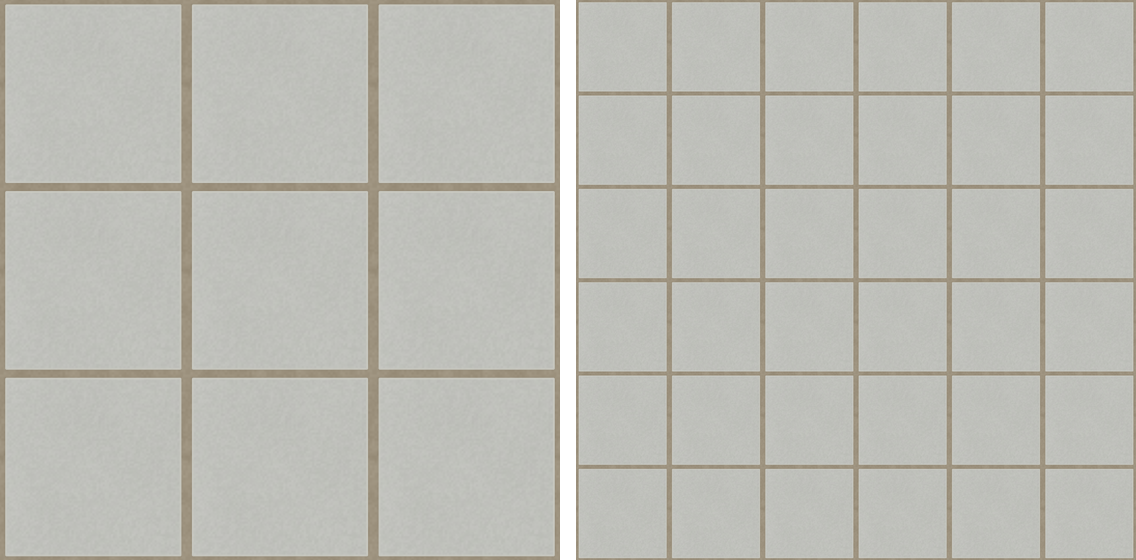
Left, the tile; right, the same tile 2 across and 2 down.
A Shadertoy shader for this texture:

```glsl
const float TILES = 3.0;
const vec2 TILE_CENTER = vec2(0.5, 0.498);
const vec2 TILE_HALF = vec2(0.472, 0.4785);
const float CORNER_RADIUS = 0.008;
const vec3 GLAZE = vec3(0.748, 0.753, 0.732);
const vec3 RIM_LIGHT = vec3(0.80, 0.80, 0.765);
const vec3 GROUT_DARK = vec3(0.575, 0.53, 0.45);
const vec3 GROUT_LIGHT = vec3(0.655, 0.615, 0.54);

float hash(vec2 p) {
    vec3 q = fract(vec3(p.xyx) * 0.1031);
    q += dot(q, q.yzx + 33.33);
    return fract((q.x + q.y) * q.z);
}

// Value noise that wraps after one unit of uv
float wrapNoise(vec2 uv, vec2 cells, float seed) {
    vec2 p = uv * cells;
    vec2 i = floor(p);
    vec2 f = fract(p);
    f = f * f * (3.0 - 2.0 * f);
    vec2 a = mod(i, cells) + seed;
    vec2 b = mod(i + 1.0, cells) + seed;
    return mix(mix(hash(a), hash(vec2(b.x, a.y)), f.x),
               mix(hash(vec2(a.x, b.y)), hash(b), f.x), f.y);
}

float roundedBox(vec2 p, vec2 halfSize, float radius) {
    vec2 q = abs(p) - halfSize + radius;
    return length(max(q, 0.0)) + min(max(q.x, q.y), 0.0) - radius;
}

// Sandy joint filling with soft blotches and fine grit
vec3 groutColor(vec2 uv, float edgeDist) {
    float blotch = wrapNoise(uv, vec2(18.0), 11.0);
    float grit = wrapNoise(uv, vec2(76.0), 37.0);
    float tone = 0.15 + 0.5 * blotch + 0.4 * (grit - 0.35);
    float contactShade = 1.0 - smoothstep(0.0, 0.012, edgeDist);
    return mix(GROUT_DARK, GROUT_LIGHT, tone) - 0.025 * contactShade;
}

// Pale glaze with faint clouds, fine grain and a diagonal weave
vec3 glazeColor(vec2 uv) {
    float cloud = wrapNoise(uv, vec2(4.0), 5.0) - 0.5;
    float grain = wrapNoise(uv, vec2(90.0), 53.0) - 0.5;
    vec2 slanted = vec2(uv.x + uv.y, uv.y - uv.x);
    float weave = wrapNoise(slanted, vec2(30.0, 64.0), 71.0) - 0.5;
    float tint = wrapNoise(uv, vec2(40.0), 91.0) - 0.5;
    float slope = 0.012 * (0.5 - uv.x);
    return GLAZE + slope + 0.014 * cloud + 0.026 * grain + 0.014 * weave
         + tint * vec3(0.006, -0.004, 0.008);
}

// Thin lit bevel, strongest along the top and right sides
float rimLight(vec2 p, float edgeDist) {
    float band = smoothstep(-0.013, -0.006, edgeDist);
    float side = 0.55 + 0.2 * smoothstep(-0.1, 0.1, p.y - abs(p.x))
                      + 0.15 * smoothstep(-0.1, 0.1, p.x - abs(p.y));
    return band * side;
}

void mainImage(out vec4 fragColor, in vec2 fragCoord) {
    vec2 uv = fract(fragCoord / iResolution.xy * TILES);
    float pixel = TILES / min(iResolution.x, iResolution.y);
    vec2 p = uv - TILE_CENTER;
    float edgeDist = roundedBox(p, TILE_HALF, CORNER_RADIUS);

    vec3 tile = mix(glazeColor(uv), RIM_LIGHT, rimLight(p, edgeDist));
    vec3 grout = groutColor(uv, edgeDist);
    float softness = max(0.75 * pixel, 0.003);
    float coverage = 1.0 - smoothstep(-softness, softness, edgeDist);
    fragColor = vec4(mix(grout, tile, coverage), 1.0);
}
```
